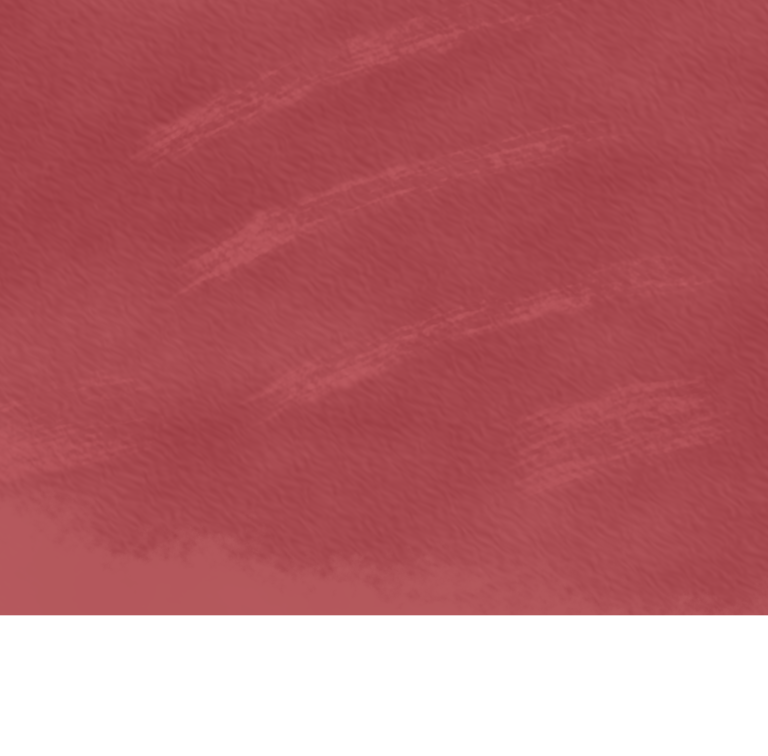
Write a WebGL 1 fragment shader that draws this texture.

```glsl
precision highp float;
// Rose-red painted paper above a plain white band. Soft clouds and a pale wash
// tint the paint, dry brush strokes sweep up to the right, and an embossed
// diagonal grain covers it all; every part is built from gradient noise.

uniform vec2 u_resolution;

const vec3 DEEP_RED = vec3(0.632, 0.257, 0.284);
const vec3 CLOUD_ROSE = vec3(0.695, 0.330, 0.352);
const vec3 STROKE_PINK = vec3(0.755, 0.365, 0.388);
const vec3 WASH_ROSE = vec3(0.712, 0.350, 0.367);
const vec3 WHITE = vec3(1.0);

const float BAND_TOP = 0.186;
const float WASH_TOP = 0.245;
const float STROKE_COUNT = 5.0;
const float STROKE_ANGLE = 0.35;
const float STROKE_BEND = 0.32;
const float STROKE_OPACITY = 0.62;
const float GRAIN_ANGLE = -0.65;
const vec2 GRAIN_SCALE = vec2(60.0, 135.0);
const float GRAIN_DEPTH = 0.034;

vec2 rotate(vec2 p, float angle) {
  float c = cos(angle), s = sin(angle);
  return vec2(c * p.x + s * p.y, c * p.y - s * p.x);
}

float hash(vec2 cell) {
  vec3 h = fract(cell.xyx * vec3(0.1031, 0.1030, 0.0973));
  h += dot(h, h.yzx + 33.33);
  return fract((h.x + h.y) * h.z);
}

vec2 gradient(vec2 cell) {
  float angle = 6.2832 * hash(cell + 200.0);
  return vec2(cos(angle), sin(angle));
}

// Gradient noise, about -0.7 to 0.7
float noise(vec2 p) {
  vec2 i = floor(p), f = fract(p);
  vec2 w = f * f * f * (f * (f * 6.0 - 15.0) + 10.0);
  vec2 e = vec2(1.0, 0.0);
  float low = mix(dot(gradient(i), f), dot(gradient(i + e), f - e), w.x);
  float high = mix(dot(gradient(i + e.yx), f - e.yx),
                   dot(gradient(i + e.xx), f - e.xx), w.x);
  return mix(low, high, w.y);
}

float fbm(vec2 p) {
  float sum = 0.0, amplitude = 0.6;
  for (int i = 0; i < 5; i++) {
    sum += amplitude * noise(p);
    p = rotate(p, 0.6) * 2.03 + 7.3;
    amplitude *= 0.55;
  }
  return sum;
}

// One dry brush stroke: long sweeps first, then short wide dabs
float brushStroke(vec2 p, float id) {
  float dab = step(2.5, id);
  vec2 center = vec2(fract(0.47 + 0.02 * id + 0.033 * id * id),
                     max(0.91 - 0.17 * id, 0.42));
  vec2 q = rotate(p - center, STROKE_ANGLE - 0.03 * id);
  q.y += STROKE_BEND * q.x * q.x - 0.015 + 0.008 * noise(q * 9.0 + id);
  vec2 size = mix(vec2(0.33, 0.034), vec2(0.17, 0.062), dab);

  float ragged = 0.05 * noise(vec2(q.x * 4.0, q.y * 110.0) + id * 9.0);
  float ends = smoothstep(0.0, 0.07, size.x - abs(q.x) + ragged);
  float sides = smoothstep(0.0, 0.018, size.y - abs(q.y) + 0.012 * noise(q * 30.0));

  float bristles = noise(vec2(q.x * 7.0, q.y * 130.0) + id * 17.0);
  float tooth = noise(q * vec2(75.0, 130.0)) + 0.6 * noise(q * 190.0);
  float patches = fbm(q * vec2(7.0, 14.0) + id * 5.0);
  float load = 0.75 * bristles + 0.55 * tooth + 1.1 * patches - 0.25 * q.x / size.x;
  float paint = smoothstep(-0.25, 0.6, load);
  return ends * sides * (0.12 + 0.88 * paint) * mix(1.0, 0.8, dab);
}

// Slope of the grain under light from the upper left
float embossedGrain(vec2 p) {
  vec2 q = rotate(p, GRAIN_ANGLE) * GRAIN_SCALE;
  q += 0.7 * noise(p * 35.0);
  float coarse = noise(q + vec2(0.0, 0.35)) - noise(q - vec2(0.0, 0.35));
  float fine = noise(q * 1.7 + 31.0);
  return 0.7 * coarse + 0.35 * fine;
}

void main() {
  vec2 p = gl_FragCoord.xy / u_resolution.y;

  // Clouded ground
  float clouds = fbm(rotate(p, 0.3) * vec2(2.6, 4.2) + 3.7);
  float mottle = fbm(p * 24.0);
  float leftGlow = exp(-7.0 * p.x) * smoothstep(0.75, 0.4, p.y);
  float lowGlow = smoothstep(0.46, 0.18, p.y);
  float haze = 0.30 + 0.85 * clouds + 0.24 * mottle + 0.35 * leftGlow + 0.4 * lowGlow;
  vec3 color = mix(DEEP_RED, CLOUD_ROSE, clamp(haze, 0.0, 1.0));

  // Dry brush strokes
  float strokes = 0.0;
  for (float id = 0.0; id < STROKE_COUNT; id++) {
    strokes = max(strokes, brushStroke(p, id));
  }
  color = mix(color, STROKE_PINK, STROKE_OPACITY * strokes);

  // Flat wash with a speckled edge, which fills the grain
  float washEdge = WASH_TOP + 0.09 * exp(-5.0 * p.x) - 0.03 * smoothstep(0.45, 0.8, p.x);
  washEdge += 0.10 * fbm(p * vec2(5.0, 8.0) + 11.0) + 0.06 * fbm(p * 55.0);
  float wash = smoothstep(-0.025, 0.04, washEdge - p.y);
  color += GRAIN_DEPTH * embossedGrain(p) * (1.0 - 0.9 * wash);
  color = mix(color, WASH_ROSE, 0.85 * wash);

  // White band
  float pixel = 1.0 / u_resolution.y;
  float painted = smoothstep(-0.5 * pixel, 0.5 * pixel, p.y - BAND_TOP);
  gl_FragColor = vec4(mix(WHITE, color, painted), 1.0);
}
```
